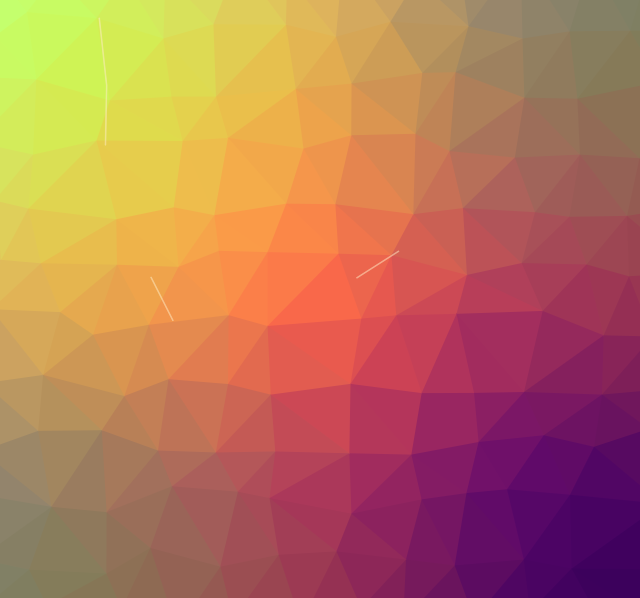
This background is drawn by a Shadertoy shader. Its source:

```glsl
// Low-poly triangle mesh, lime at top left through orange and crimson to indigo.

const vec2 CELLS = vec2(10.67, 10.1);    // grid cells across the canvas
const vec2 ORIGIN = vec2(0.072, 0.045);  // canvas place of grid node (0, 0)
const float JITTER_X = 0.64;
const float JITTER_Y = 0.50;

const vec3 RAMP[11] = vec3[11](
    vec3(0.77, 1.00, 0.43), vec3(0.80, 0.97, 0.34), vec3(0.87, 0.87, 0.30),
    vec3(0.93, 0.75, 0.30), vec3(0.99, 0.58, 0.28), vec3(0.98, 0.41, 0.29),
    vec3(0.82, 0.27, 0.33), vec3(0.60, 0.15, 0.38), vec3(0.39, 0.04, 0.42),
    vec3(0.28, 0.01, 0.39), vec3(0.22, 0.00, 0.35));

vec3 ramp(float t) {
    float s = clamp(t, 0.0, 1.0) * 10.0;
    int i = min(int(s), 9);
    return mix(RAMP[i], RAMP[i + 1], s - float(i));
}

// The same ramp runs along both axes and is averaged
vec3 backdrop(vec2 uv) {
    return 0.5 * (ramp(uv.x) + ramp(uv.y));
}

vec2 hash2(vec2 n) {
    vec2 q = vec2(dot(n, vec2(127.1, 311.7)), dot(n, vec2(269.5, 183.3)));
    return fract(sin(q) * 43758.55);
}

vec2 node(vec2 n) {
    return n + (hash2(n) - 0.5) * vec2(JITTER_X, JITTER_Y);
}

float cross2(vec2 a, vec2 b) {
    return a.x * b.y - a.y * b.x;
}

// Distance to the line a-b, positive on the inner side
float edgeSide(vec2 p, vec2 a, vec2 b) {
    return cross2(normalize(b - a), p - a);
}

// Adds one flat triangle: rgb is weighted colour, w is coverage
vec4 facet(vec2 p, vec2 a, vec2 b, vec2 c, float pixel) {
    float inside = min(edgeSide(p, a, b), min(edgeSide(p, b, c), edgeSide(p, c, a)));
    float cover = clamp(inside / pixel + 0.5, 0.0, 1.0);
    vec2 centre = (a + b + c) / 3.0;
    return vec4(backdrop(centre / CELLS + ORIGIN), 1.0) * cover;
}

// Splits a cell along its Delaunay diagonal
vec4 cell(vec2 p, vec2 n, float pixel) {
    vec2 a = node(n);
    vec2 b = node(n + vec2(1, 0));
    vec2 c = node(n + vec2(1, 1));
    vec2 d = node(n + vec2(0, 1));
    float angleSum = cross2(c - b, a - b) * dot(a - d, c - d)
                   + cross2(a - d, c - d) * dot(c - b, a - b);
    if (angleSum > 0.0)
        return facet(p, a, b, c, pixel) + facet(p, a, c, d, pixel);
    return facet(p, a, b, d, pixel) + facet(p, b, c, d, pixel);
}

// Pale hairline between two neighbouring nodes
float seam(vec2 p, vec2 from, vec2 to, float pixel) {
    vec2 a = node(from);
    vec2 ab = node(to) - a;
    float h = clamp(dot(p - a, ab) / dot(ab, ab), 0.0, 1.0);
    float dist = length(p - a - ab * h);
    return 1.0 - smoothstep(0.003, 0.006 + pixel, dist);
}

void mainImage(out vec4 fragColor, in vec2 fragCoord) {
    vec2 uv = fragCoord / iResolution.xy;
    uv.y = 1.0 - uv.y;
    vec2 p = (uv - ORIGIN) * CELLS;
    float pixel = CELLS.y / iResolution.y;

    // Facets of the surrounding cells
    vec4 sum = vec4(0.0);
    for (int j = -1; j <= 1; j++)
        for (int i = -1; i <= 1; i++)
            sum += cell(p, floor(p) + vec2(i, j), pixel);
    vec3 colour = sum.rgb / max(sum.w, 0.001);

    // A few open seams
    float line = seam(p, vec2(5, 4), vec2(6, 4), pixel);
    line = max(line, seam(p, vec2(2, 4), vec2(2, 5), pixel));
    line = max(line, seam(p, vec2(1, 0), vec2(1, 1), pixel));
    line = max(line, seam(p, vec2(1, 1), vec2(1, 2), pixel));
    colour = mix(colour, vec3(1.0, 0.93, 0.78), 0.5 * line);

    fragColor = vec4(colour, 1.0);
}
```
